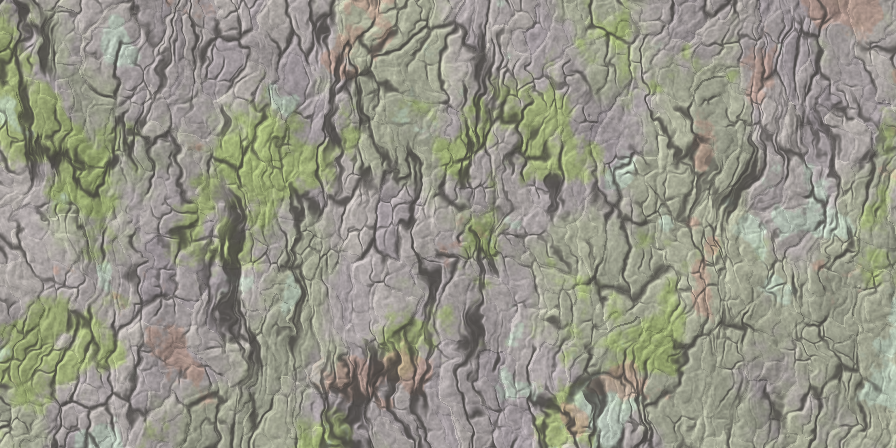
Write a Shadertoy shader that draws this texture.

```glsl
// Weathered tree bark: upright flaky plates split by dark furrows, with moss and lichen.
// Warped cellular plates and ridged noise form a height field, lit from the upper left;
// broad noise masks then tint it from violet grey to olive.

float hash(vec2 p) {
    vec3 q = fract(p.xyx * 0.1031);
    q += dot(q, q.yzx + 33.33);
    return fract((q.x + q.y) * q.z);
}

float noise(vec2 p) {
    vec2 i = floor(p), f = fract(p);
    f = f * f * (3.0 - 2.0 * f);
    float low = mix(hash(i), hash(i + vec2(1, 0)), f.x);
    float high = mix(hash(i + vec2(0, 1)), hash(i + vec2(1, 1)), f.x);
    return mix(low, high, f.y);
}

float fbm(vec2 p) {
    float sum = 0.0, amp = 0.52;
    for (int i = 0; i < 5; i++) {
        sum += amp * noise(p);
        p = mat2(0.96, 0.28, -0.28, 0.96) * p * 2.03 + 17.3;
        amp *= 0.5;
    }
    return sum;
}

// Cellular plates: x = gap to the nearest border, y = random value of the plate
vec2 plates(vec2 p) {
    vec2 cell = floor(p);
    float first = 9.0, second = 9.0, id = 0.0;
    for (int y = -1; y <= 1; y++)
    for (int x = -1; x <= 1; x++) {
        vec2 c = cell + vec2(x, y);
        vec2 site = c + 0.1 + 0.8 * vec2(hash(c + 50.0), hash(c + 91.7));
        float d = length(p - site);
        if (d < first) {
            second = first;
            first = d;
            id = hash(c + 137.0);
        } else {
            second = min(second, d);
        }
    }
    return vec2(second - first, id);
}

// Bends straight borders into ragged, flaky outlines
vec2 warp(vec2 p) {
    vec2 broad = vec2(fbm(p * 6.0 + 3.0), fbm(p * 6.0 + 41.0)) - 0.5;
    vec2 fine = vec2(noise(p * 45.0 + 7.0), noise(p * 45.0 + 63.0)) - 0.5;
    return p + 0.13 * broad + 0.014 * fine;
}

// x = height, y = crack darkness, z = plate tone
vec3 bark(vec2 p) {
    vec2 q = warp(p);
    vec2 large = plates(q * vec2(15.0, 7.5) + 20.0);
    vec2 small = plates(q * vec2(29.0, 17.0) + 60.0);

    // Long upright furrows, widening and fading along their length
    float rough = smoothstep(0.38, 0.62, fbm(p * vec2(5.0, 3.0) + 80.0));
    float line = abs(fbm(q * vec2(10.0, 2.3) + 11.0) - 0.5);
    float furrow = rough * (1.0 - smoothstep(0.004, 0.012 + 0.035 * rough, line));

    // Broken cracks along some of the plate borders
    float open = smoothstep(0.42, 0.68, noise(p * vec2(17.0, 11.0) + 5.0));
    float split = open * (1.0 - smoothstep(0.01, 0.05 + 0.13 * open, large.x));
    float chip = smoothstep(0.55, 0.8, noise(p * 19.0 + 33.0));
    chip *= 1.0 - smoothstep(0.02, 0.16, small.x);
    float crack = max(furrow, max(0.9 * split, 0.6 * chip));

    float height = 0.22 * smoothstep(0.0, 0.3, large.x) + 0.32 * large.y
                 + 0.12 * smoothstep(0.0, 0.3, small.x) + 0.22 * small.y
                 + 0.65 * fbm(q * vec2(38.0, 22.0)) - 0.3 * crack;
    return vec3(height, crack, 0.6 * large.y + 0.4 * small.y);
}

void mainImage(out vec4 fragColor, in vec2 fragCoord) {
    vec2 p = fragCoord / iResolution.y;
    vec3 surface = bark(p);
    float slope = surface.x - bark(p + vec2(-0.0035, 0.0035)).x;

    // Violet grey wood turning olive under a thin film of algae
    float ragged = 0.16 * (fbm(p * 30.0 + 9.0) - 0.5);
    float film = fbm(p * vec2(4.5, 3.0) + 24.0) + ragged + 0.03 * (p.x - 1.0);
    vec3 violet = mix(vec3(0.60, 0.57, 0.59), vec3(0.66, 0.64, 0.62), surface.z);
    vec3 olive = mix(vec3(0.57, 0.58, 0.52), vec3(0.65, 0.66, 0.58), surface.z);
    vec3 color = mix(violet, olive, smoothstep(0.44, 0.58, film));

    // Scattered moss, pale lichen and freshly flaked pinkish wood
    float moss = fbm(p * vec2(5.5, 4.5) + 130.0) + 1.5 * ragged;
    color = mix(color, vec3(0.58, 0.65, 0.40), 0.75 * smoothstep(0.59, 0.72, moss));
    float lichen = fbm(p * 8.0 + 210.0) + ragged;
    color = mix(color, vec3(0.70, 0.77, 0.71), 0.7 * smoothstep(0.69, 0.76, lichen));
    float flaked = fbm(p * vec2(7.0, 6.0) + 301.0) + ragged;
    color = mix(color, vec3(0.67, 0.55, 0.50), 0.65 * smoothstep(0.68, 0.74, flaked));

    // Relief light, uneven weathering and fine grain
    float weather = fbm(p * vec2(14.0, 8.0) + 400.0) - 0.5;
    float grain = noise(p * 110.0) + noise(p * 210.0 + 70.0) - 1.0;
    color *= 1.0 + 0.95 * clamp(slope, -0.34, 0.24) + 0.3 * weather + 0.11 * grain;

    // Shadow gathers inside the cracks
    color = mix(color, vec3(0.27, 0.26, 0.25), 0.82 * surface.y);
    fragColor = vec4(clamp(color, 0.0, 1.0), 1.0);
}
```
